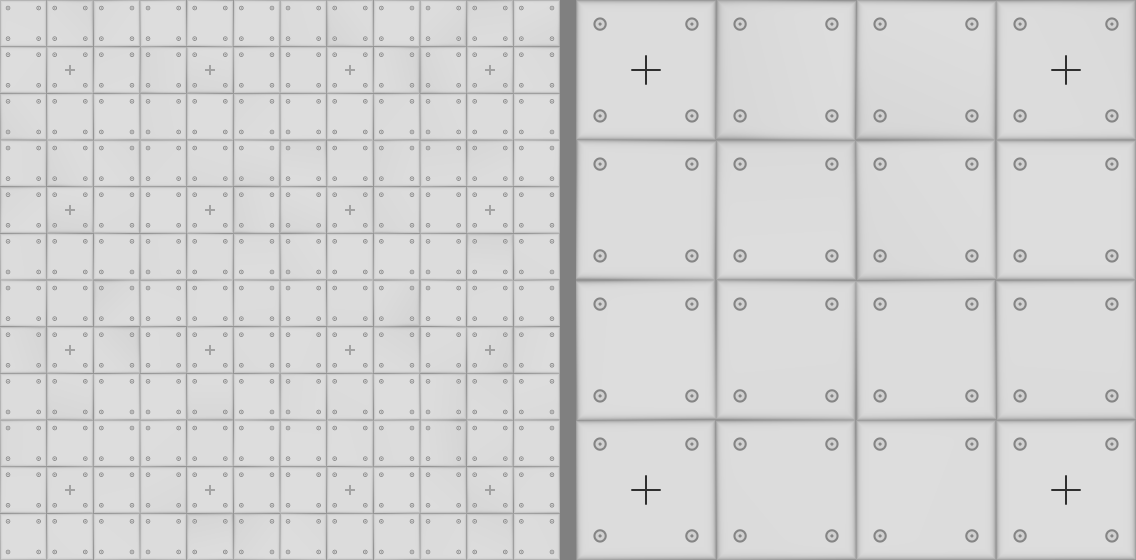
Left, the full canvas; right, a detail of the centre.
A WebGL 2 fragment shader for this texture:

```glsl
#version 300 es
precision highp float;
// Pale wall of square plates, 12 by 12, with soft dark seams and four bolts each.
// Every plate is turned and shaded a little by a hash of its cell;
// every third plate, both ways, carries a thin cross. Whole cells make it tile.

uniform vec2 u_resolution;
out vec4 outColor;

const float PLATES = 12.0;
const float CROSS_STEP = 3.0;
const vec3 PLATE_COLOR = vec3(0.868);
const vec3 SEAM_COLOR = vec3(0.58);
const vec3 BOLT_COLOR = vec3(0.52);
const vec3 BOLT_FACE = vec3(0.82);
const vec3 CROSS_COLOR = vec3(0.17);

float hash(vec2 cell, float seed) {
    return fract(sin(dot(cell, vec2(127.1, 311.7)) + seed * 74.7) * 43758.5453);
}

mat2 rotation(float angle) {
    float c = cos(angle), s = sin(angle);
    return mat2(c, -s, s, c);
}

float boxDistance(vec2 p, vec2 halfSize) {
    vec2 d = abs(p) - halfSize;
    return length(max(d, 0.0)) + min(max(d.x, d.y), 0.0);
}

// Antialiased coverage of a signed distance
float coverage(float d, float pixel) {
    return clamp(0.5 - d / pixel, 0.0, 1.0);
}

// Plate surface: faint slope shading and a seam shadow along its edge
vec3 plate(vec2 p, vec2 cell) {
    float turn = (hash(cell, 1.0) - 0.5) * 0.020;
    float slope = pow(hash(cell, 2.0), 3.0);
    float heading = 6.28318 * hash(cell, 3.0);
    float side = dot(p, vec2(cos(heading), sin(heading)));

    vec3 color = PLATE_COLOR - 0.006 * hash(cell, 4.0);
    color -= 0.030 * slope * smoothstep(-0.5, 0.65, side);

    float inset = max(-boxDistance(rotation(turn) * p, vec2(0.499)), 0.0);
    float softness = 0.016 + 0.008 * slope * smoothstep(0.1, 0.5, side);
    return mix(color, SEAM_COLOR, exp(-inset / softness));
}

// Bolt: round face, dark ring and centre dot
vec3 bolt(vec3 base, vec2 p, float pixel) {
    float r = length(p);
    vec3 color = mix(base, BOLT_FACE, coverage(r - 0.040, pixel));
    color = mix(color, BOLT_COLOR, coverage(abs(r - 0.040) - 0.0075, pixel));
    return mix(color, BOLT_COLOR, coverage(r - 0.011, pixel));
}

float crossDistance(vec2 p, float arm, float halfWidth) {
    return min(boxDistance(p, vec2(arm, halfWidth)),
               boxDistance(p, vec2(halfWidth, arm)));
}

void main() {
    vec2 grid = gl_FragCoord.xy / u_resolution * PLATES;
    float pixel = PLATES / min(u_resolution.x, u_resolution.y);
    vec2 cell = mod(floor(grid), PLATES);
    vec2 p = fract(grid) - 0.5;

    vec3 color = plate(p, cell);

    // Mirror one bolt into all four corners
    color = bolt(color, abs(p) - 0.328, pixel);

    // Cross on the middle plate of each three by three group
    vec2 group = mod(cell, CROSS_STEP);
    float marked = float(all(equal(group, vec2(1.0))));
    float mark = coverage(crossDistance(p, 0.105, 0.007), pixel);
    color = mix(color, CROSS_COLOR, mark * marked);

    outColor = vec4(color, 1.0);
}
```
